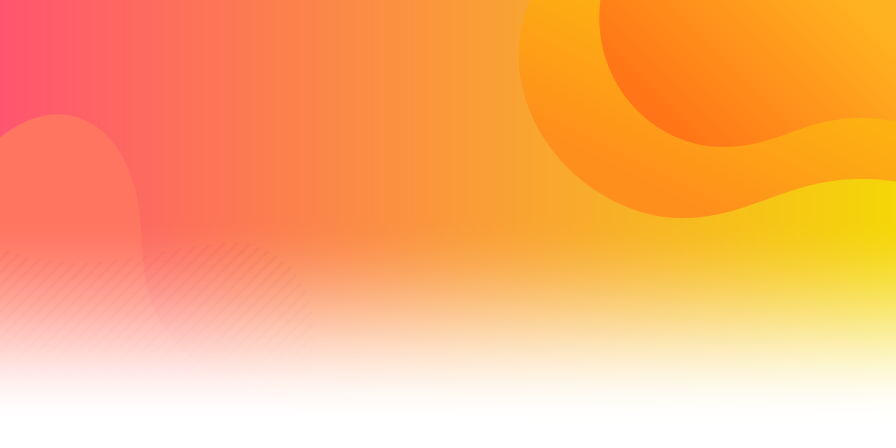
Write a WebGL 2 fragment shader that draws this background.

```glsl
#version 300 es
precision highp float;
// Warm sunset gradient with flowing orange blobs, a coral hill, hatching and a white fade.

uniform vec2 u_resolution;
out vec4 fragColor;

const float ASPECT = 2.0;
const int CURVE_STEPS = 32;

const vec3 PINK = vec3(1.0, 0.33, 0.44);
const vec3 ORANGE = vec3(0.98, 0.61, 0.22);
const vec3 YELLOW = vec3(0.96, 0.84, 0.03);
const vec3 CORAL = vec3(1.0, 0.46, 0.375);
const vec3 OUTER_DARK = vec3(1.0, 0.56, 0.11);
const vec3 OUTER_LIGHT = vec3(0.99, 0.69, 0.07);
const vec3 INNER_DARK = vec3(1.0, 0.46, 0.09);
const vec3 INNER_LIGHT = vec3(1.0, 0.70, 0.125);
const vec3 HATCH_COLOR = vec3(0.88, 0.30, 0.30);

const float GRADIENT_MIDDLE = 0.52;
const float HATCH_PERIOD = 0.0205;
const float HATCH_WIDTH = 0.0062;
const float HATCH_ALPHA = 0.16;
const float FADE_TOP = 0.518;
const float FADE_BOTTOM = 0.05;

// Running outline state: x = nearest distance, y = sign (negative inside).
const vec2 EMPTY_OUTLINE = vec2(10.0, 1.0);

vec2 cubic(vec2 a, vec2 b, vec2 c, vec2 d, float t) {
    float s = 1.0 - t;
    return s * s * s * a + 3.0 * s * s * t * b + 3.0 * s * t * t * c + t * t * t * d;
}

// Adds one cubic to the outline; each crossing below the point flips the sign.
vec2 addCurve(vec2 outline, vec2 p, vec2 a, vec2 b, vec2 c, vec2 d) {
    vec2 start = a;
    for (int i = 1; i <= CURVE_STEPS; i++) {
        vec2 end = cubic(a, b, c, d, float(i) / float(CURVE_STEPS));
        vec2 edge = end - start;
        vec2 offset = p - start;
        float along = clamp(dot(offset, edge) / dot(edge, edge), 0.0, 1.0);
        outline.x = min(outline.x, length(offset - edge * along));
        if ((start.x <= p.x) != (end.x <= p.x)
            && offset.y > edge.y * offset.x / edge.x) outline.y = -outline.y;
        start = end;
    }
    return outline;
}

float outerBlob(vec2 p) {
    vec2 bottom = vec2(1.523, 0.513);
    vec2 o = addCurve(EMPTY_OUTLINE, p, vec2(1.198, 1.031), vec2(1.063, 0.779), vec2(1.292, 0.513), bottom);
    o = addCurve(o, p, bottom, vec2(1.706, 0.513), vec2(1.797, 0.648), vec2(2.057, 0.583));
    return o.x * o.y;
}

float innerBlob(vec2 p) {
    vec2 bottom = vec2(1.615, 0.672);
    vec2 o = addCurve(EMPTY_OUTLINE, p, vec2(1.346, 1.031), vec2(1.302, 0.844), vec2(1.438, 0.672), bottom);
    o = addCurve(o, p, bottom, vec2(1.771, 0.672), vec2(1.823, 0.781), vec2(2.057, 0.716));
    return o.x * o.y;
}

// The hill lies below its open outline, so its sign is reversed.
float coralHill(vec2 p) {
    vec2 side = vec2(0.315, 0.479);
    vec2 o = addCurve(EMPTY_OUTLINE, p, vec2(-0.039, 0.656), vec2(0.117, 0.828), vec2(0.307, 0.740), side);
    o = addCurve(o, p, side, vec2(0.326, 0.219), vec2(0.365, -0.042), vec2(2.083, -0.042));
    return -o.x * o.y;
}

float hatchPatch(vec2 p) {
    vec2 crest = vec2(0.521, 0.458);
    vec2 side = vec2(0.682, 0.141);
    vec2 o = addCurve(EMPTY_OUTLINE, p, vec2(-0.052, 0.471), vec2(0.182, 0.349), vec2(0.339, 0.458), crest);
    o = addCurve(o, p, crest, vec2(0.651, 0.458), vec2(0.742, 0.323), side);
    o = addCurve(o, p, side, vec2(0.625, -0.016), vec2(0.260, -0.042), vec2(-0.052, -0.042));
    return o.x * o.y;
}

float coverage(float dist, float pixel) {
    return clamp(0.5 - dist / pixel, 0.0, 1.0);
}

float ramp(float low, float high, float value) {
    return clamp((value - low) / (high - low), 0.0, 1.0);
}

void main() {
    vec2 uv = gl_FragCoord.xy / u_resolution;
    vec2 p = uv * vec2(ASPECT, 1.0);
    float pixel = 1.0 / u_resolution.y;

    // Horizontal base gradient
    vec3 color = mix(PINK, ORANGE, ramp(0.0, GRADIENT_MIDDLE, uv.x));
    color = mix(color, YELLOW, ramp(GRADIENT_MIDDLE, 1.0, uv.x));

    // Coral hill and diagonal hatching
    color = mix(color, CORAL, coverage(coralHill(p), pixel));
    float across = (p.x - p.y) * sqrt(0.5);
    float stripe = abs(fract(across / HATCH_PERIOD) - 0.5) * HATCH_PERIOD - 0.5 * HATCH_WIDTH;
    float hatch = coverage(stripe, pixel) * coverage(hatchPatch(p), pixel);
    color = mix(color, HATCH_COLOR, HATCH_ALPHA * hatch);

    // Nested orange blobs, each with its own slanted gradient
    vec3 outer = mix(OUTER_DARK, OUTER_LIGHT, ramp(1.18, 1.52, dot(p, vec2(0.45, 0.9))));
    vec3 inner = mix(INNER_DARK, INNER_LIGHT, ramp(1.57, 2.06, (p.x + p.y) * sqrt(0.5)));
    color = mix(color, outer, coverage(outerBlob(p), pixel));
    color = mix(color, inner, coverage(innerBlob(p), pixel));

    // White fade toward the bottom
    float fade = 1.0 - smoothstep(FADE_BOTTOM, FADE_TOP, p.y);
    fragColor = vec4(mix(color, vec3(1.0), fade), 1.0);
}
```
